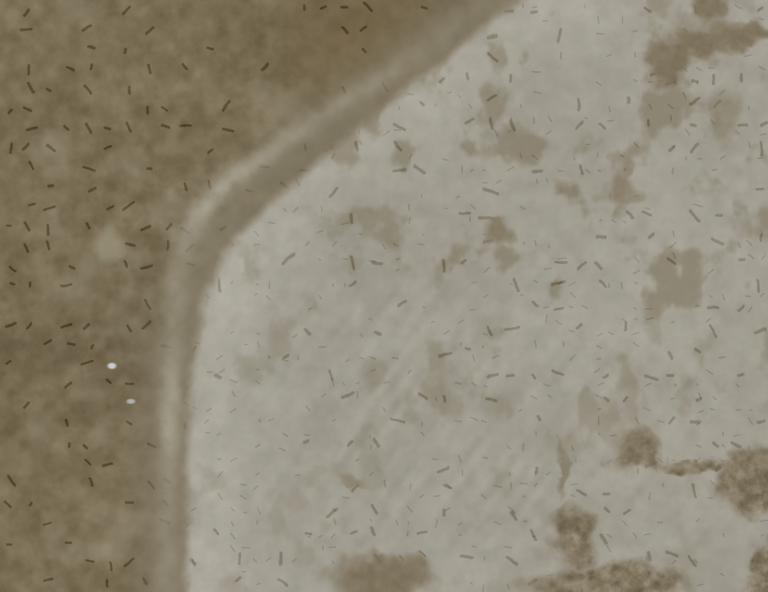
This texture is drawn by a WebGL 1 fragment shader. Its source:

```glsl
precision highp float;
// Worn pale plaster on brown earth: a curved plaster rim with a broken outer
// ridge, bare hollows and fine flecks. Distance fields are roughened by value
// noise; a hashed grid scatters the short scratches.
uniform vec2 u_resolution;

float hash(vec2 p) {
  vec3 q = fract(vec3(p.xyx) * 0.1031);
  q += dot(q, q.yzx + 33.33);
  return fract((q.x + q.y) * q.z);
}

float noise(vec2 p) {
  vec2 i = floor(p), f = fract(p);
  f = f * f * (3.0 - 2.0 * f);
  return mix(mix(hash(i), hash(i + vec2(1.0, 0.0)), f.x),
             mix(hash(i + vec2(0.0, 1.0)), hash(i + vec2(1.0, 1.0)), f.x), f.y);
}

float fbm(vec2 p) {
  float sum = 0.0, amp = 0.533;
  for (int i = 0; i < 4; i++) {
    sum += amp * noise(p);
    p = mat2(1.6, 1.2, -1.2, 1.6) * p + 17.3;
    amp *= 0.5;
  }
  return sum;
}

float bump(float x, float centre, float width) {
  float t = (x - centre) / width;
  return exp(-t * t);
}

// Soft-edged ellipse: 1 inside, 0 outside
float blob(vec2 p, vec2 centre, vec2 radius, float soft) {
  return 1.0 - smoothstep(1.0 - soft, 1.0 + soft, length((p - centre) / radius));
}

// Signed distance to the rim, positive on the plaster
float rimDistance(vec2 p) {
  float e = exp((p.y - 0.567) / 0.072);
  float edge = 0.315 + 0.0936 * log(1.0 + e);
  float slope = 1.3 * e / (1.0 + e);
  return (p.x - edge) / sqrt(1.0 + slope * slope);
}

// One short scratch per occupied grid cell
float flecks(vec2 p, float scale, float density, float seed) {
  vec2 cell = floor(p * scale), q = fract(p * scale);
  vec2 key = cell + seed;
  q -= 0.35 + 0.3 * vec2(hash(key), hash(key + 41.7));
  float angle = 2.6 * hash(key + 83.1) - 1.7;
  vec2 dir = vec2(cos(angle), sin(angle));
  float reach = 0.08 + 0.2 * hash(key + 7.9);
  float along = clamp(dot(q, dir), -reach, reach);
  float d = length(q - dir * along);
  return (1.0 - smoothstep(0.02, 0.11, d)) * step(hash(key + 59.3), density);
}

// Bare hollows worn through the plaster
float hollows(vec2 p) {
  float h = blob(p, vec2(1.12, 0.895), vec2(0.040, 0.042), 0.3);
  h = max(h, blob(p, vec2(1.18, 0.928), vec2(0.060, 0.020), 0.4));
  h = max(h, blob(p, vec2(1.26, 0.945), vec2(0.055, 0.022), 0.4));
  h = max(h, blob(p, vec2(1.19, 0.995), vec2(0.028, 0.030), 0.4));
  h = max(h, 0.5 * blob(p, vec2(1.225, 0.80), vec2(0.022, 0.035), 0.6));
  h = max(h, blob(p, vec2(1.073, 0.236), vec2(0.042, 0.036), 0.3));
  h = max(h, blob(p, vec2(1.17, 0.212), vec2(0.060, 0.010), 0.5));
  h = max(h, blob(p, vec2(1.27, 0.185), vec2(0.045, 0.055), 0.3));
  h = max(h, blob(p, vec2(0.972, 0.09), vec2(0.034, 0.045), 0.4));
  h = max(h, blob(p, vec2(1.03, 0.015), vec2(0.130, 0.036), 0.3));
  h = max(h, blob(p, vec2(0.64, 0.025), vec2(0.085, 0.034), 0.4));
  h = max(h, blob(p, vec2(1.29, 0.03), vec2(0.022, 0.050), 0.4));
  h = max(h, 0.7 * blob(p, vec2(0.945, 0.20), vec2(0.008, 0.045), 0.6));
  h = max(h, 0.8 * blob(p, vec2(0.845, 0.605), vec2(0.020, 0.027), 0.5));
  h = max(h, 0.7 * blob(p, vec2(0.96, 0.675), vec2(0.026, 0.014), 0.6));
  h = max(h, 0.6 * blob(p, vec2(1.045, 0.68), vec2(0.028, 0.014), 0.6));
  return max(h, 0.7 * blob(p, vec2(0.593, 0.178), vec2(0.018, 0.014), 0.6));
}

void main() {
  vec2 p = gl_FragCoord.xy / u_resolution.y;
  vec2 rough = vec2(fbm(p * 24.0), fbm(p * 24.0 + 71.0)) - 0.5;
  float broad = fbm(p * 5.0 + 3.0), fine = fbm(p * 48.0 + 9.0);
  float d = rimDistance(p + 0.018 * rough);

  // Earth, with pale spots and a browner area by the upper rim
  vec3 soil = mix(vec3(0.43, 0.385, 0.29), vec3(0.50, 0.455, 0.355), broad);
  soil += 0.13 * (fine - 0.5) + 0.06 * rough.x;
  soil = mix(soil, vec3(0.44, 0.37, 0.26), 0.5 * blob(p, vec2(0.62, 0.93), vec2(0.12, 0.09), 0.8));
  vec2 s = p + 0.025 * rough;
  float spots = blob(s, vec2(0.189, 0.587), vec2(0.024, 0.026), 0.5);
  spots += 0.6 * blob(s, vec2(0.085, 0.75), vec2(0.030, 0.022), 0.8);
  spots += 0.5 * blob(s, vec2(0.13, 0.98), vec2(0.035, 0.020), 0.8);
  spots += 0.6 * blob(s, vec2(0.185, 0.075), vec2(0.025, 0.020), 0.8);
  spots += 0.4 * blob(s, vec2(0.064, 0.27), vec2(0.016, 0.025), 0.8);
  spots += 0.4 * smoothstep(0.60, 0.78, fbm(p * 11.0 + 31.0));
  soil = mix(soil, vec3(0.60, 0.57, 0.48), 0.75 * min(spots, 1.0));
  soil -= 0.14 * flecks(p + 0.01 * rough, 30.0, 0.30, 5.0);

  // Dusty margin and broken outer ridge
  soil = mix(soil, vec3(0.52, 0.49, 0.415), 0.6 * smoothstep(-0.12, -0.03, d));
  float offset = -0.03 - 0.045 * bump(p.y, 0.66, 0.16);
  float strength = 0.95 * bump(p.y, 0.66, 0.095) + 0.45 * bump(p.y, 0.84, 0.10)
    + 0.35 * bump(p.y, 0.50, 0.035) + 0.85 * bump(p.y, 0.30, 0.14) + 0.3 * bump(p.y, 0.04, 0.10);
  float ridge = bump(d, offset, 0.019) * min(strength, 1.0) * (0.65 + 0.6 * fine);
  soil = mix(soil, vec3(0.64, 0.62, 0.55), min(ridge, 1.0));

  // Plaster, cooler inside and brighter along the rim
  vec3 plaster = mix(vec3(0.585, 0.57, 0.52), vec3(0.66, 0.645, 0.60), 0.15 + 0.8 * broad);
  plaster += 0.035 * bump(d, 0.035, 0.05) + 0.07 * (fine - 0.5);
  vec2 brushed = vec2(dot(p, vec2(0.6, 0.8)), dot(p, vec2(-0.8, 0.6)));
  plaster += 0.045 * (noise(brushed * vec2(9.0, 75.0)) - 0.5) * blob(p, vec2(0.8, 0.3), vec2(0.35, 0.25), 0.7);
  float wornArea = blob(p, vec2(0.98, 0.67), vec2(0.50, 0.34), 0.7);
  float stain = smoothstep(0.54, 0.74, fbm(p * vec2(19.0, 16.0) + 53.0));
  plaster = mix(plaster, vec3(0.51, 0.47, 0.385), stain * (0.25 + 0.4 * wornArea));
  plaster -= vec3(0.11, 0.12, 0.13) * flecks(p + 0.015 * rough, 26.0, 0.28, 19.0);
  plaster -= 0.07 * flecks(p + 0.01 * rough, 47.0, 0.22, 67.0);

  // Exposed ground, gritty in the lower right
  float bare = hollows(p + 0.055 * rough);
  float grit = blob(p, vec2(1.18, 0.06), vec2(0.26, 0.20), 0.4);
  vec3 ground = vec3(0.49, 0.445, 0.355) + (0.09 + 0.25 * grit) * (fbm(p * 75.0) - 0.5);
  plaster = mix(plaster, ground, 0.9 * bare);

  vec3 colour = mix(soil, plaster, smoothstep(-0.012, 0.014, d));
  float glints = blob(p, vec2(0.189, 0.382), vec2(0.007, 0.005), 0.5)
    + 0.7 * blob(p, vec2(0.221, 0.322), vec2(0.007, 0.004), 0.5);
  gl_FragColor = vec4(mix(colour, vec3(0.78, 0.80, 0.82), glints), 1.0);
}
```
